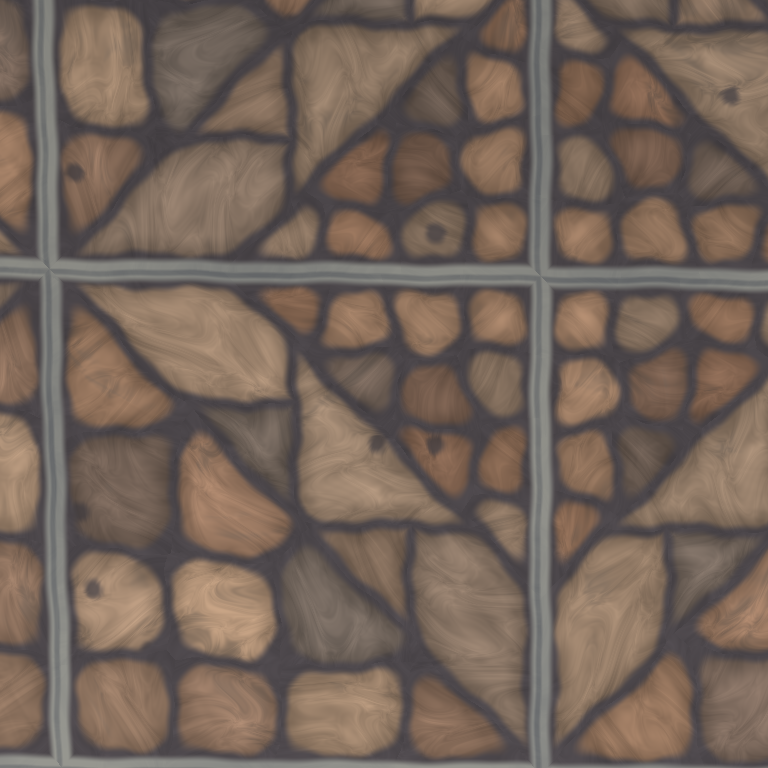
This texture is drawn by a three.js fragment shader. Its source:

```glsl
varying vec2 vUv;

const vec2 CROSSING = vec2(0.704, 0.640);  // where four tiles meet
const float TILE = 0.648;
const float BAND = 0.36;                   // diagonal band, measured along a side
const float GROUT = 0.024;                 // half widths, in tiles
const float JOINT = 0.008;
const float SOFT = 0.012;
const float JITTER = 0.42;
const vec3 TAN = vec3(0.66, 0.55, 0.45);
const vec3 BROWN = vec3(0.52, 0.42, 0.35);
const vec3 RUST = vec3(0.60, 0.43, 0.33);
const vec3 GREY = vec3(0.44, 0.40, 0.37);
const vec3 JOINT_DARK = vec3(0.29, 0.27, 0.285);
const vec3 GROUT_PALE = vec3(0.56, 0.56, 0.535);
const vec3 GROUT_DARK = vec3(0.39, 0.40, 0.41);
const vec3 STAIN = vec3(0.47, 0.52, 0.55);

float hash(vec2 p) {
  p = fract(p * vec2(0.1031, 0.1137) + 0.137);
  p += dot(p, p.yx + 33.33);
  return fract((p.x + p.y) * p.x * 17.31);
}

vec2 hash2(vec2 p) { return vec2(hash(p), hash(p + 57.3)); }

float smin(float a, float b, float k) {
  float h = max(k - abs(a - b), 0.0) / k;
  return min(a, b) - h * h * k * 0.25;
}

// Layered, folded sines, about -1 to 1
float mottle(vec2 p) {
  float sum = 0.0, amp = 0.55;
  for (int i = 0; i < 5; i++) {
    p = mat2(0.8, 0.6, -0.6, 0.8) * p * 1.65 + 1.1 * sin(p.yx * 1.2 + 1.7);
    sum += amp * sin(p.x) * cos(p.y);
    amp *= 0.75;
  }
  return sum;
}

// Pebble centre, kept inside the unit right triangle
vec2 pebbleSeed(vec2 cell, float kind) {
  vec2 s = (cell + 0.5 + JITTER * (hash2(cell + kind * 13.7) - 0.5)) * 0.235;
  return s - 0.5 * max(0.0, s.x + s.y - 0.90);
}

// Rounded cellular pebbles: x = distance to the joint, y = id
vec2 pebbles(vec2 t, float kind, float leg) {
  vec2 nearest = vec2(0.0);
  float best = 9.0, id = 0.0;
  for (int j = 0; j < 4; j++) for (int i = 0; i < 4; i++) {
    if (i + j > 3) continue;
    vec2 s = pebbleSeed(vec2(float(i), float(j)), kind);
    float d = distance(t, s);
    if (d < best) { best = d; nearest = s; id = float(i + 4 * j); }
  }
  vec2 side = t - GROUT / leg;
  float edge = smin(side.x, side.y, 0.07);
  edge = smin(edge, (1.0 - t.x - t.y) * 0.7071, 0.06);
  for (int j = 0; j < 4; j++) for (int i = 0; i < 4; i++) {
    if (i + j > 3) continue;
    vec2 s = pebbleSeed(vec2(float(i), float(j)), kind);
    vec2 gap = s - nearest;
    if (dot(gap, gap) > 0.0001)
      edge = smin(edge, dot(0.5 * (s + nearest) - t, normalize(gap)), 0.06);
  }
  return vec2(edge * leg, id + kind * 20.0);
}

// Five slabs cut square inside the diagonal band
vec2 slabs(vec2 p) {
  float across = p.x + p.y - 1.0;
  float edge = min(across, BAND - across) * 0.7071 - 0.004;
  vec2 rim = min(p, 1.0 - p) - GROUT;
  float cut = abs(p.x - 0.495), id;
  if (p.x < 0.495) {
    cut = min(cut, abs(p.y - 0.735));
    id = p.y > 0.735 ? 0.0 : 1.0;
  } else {
    cut = min(cut, abs(p.y - 0.494));
    if (p.y < 0.494) cut = min(cut, abs(p.x - 0.73));
    id = p.y > 0.494 ? 2.0 : (p.x < 0.73 ? 3.0 : 4.0);
  }
  return vec2(smin(smin(edge, cut, 0.02), min(rim.x, rim.y), 0.02), id + 70.0);
}

void main() {
  // Slightly skewed tile grid, each tile a quarter turn from its neighbours
  vec2 uv = vUv - CROSSING;
  uv = vec2(uv.x / mix(0.962, 1.0, vUv.y), uv.y + 0.015 * uv.x) / TILE;
  vec2 tile = floor(uv), f = fract(uv) - 0.5, odd = mod(tile, 2.0);
  vec2 p = odd.x > 0.5 ? (odd.y > 0.5 ? f : vec2(-f.y, f.x))
                       : (odd.y > 0.5 ? vec2(f.y, -f.x) : -f);
  p += 0.5;

  // Stones
  vec2 w = p + 0.005 * sin(p.yx * 31.0 + 2.0) + 0.002 * sin(p.yx * 83.0);
  float across = w.x + w.y - 1.0, leg = 1.0 - BAND;
  vec2 stone = across < 0.0 ? pebbles(w, 1.0, 1.0)
             : across > BAND ? pebbles((1.0 - w) / leg, 2.0, leg) : slabs(w);
  vec2 key = vec2(stone.y * 3.1, 5.0);
  vec3 color = mix(GREY, TAN, smoothstep(0.0, 0.9, hash(key)));
  color = mix(color, stone.y > 69.0 ? BROWN : RUST, 0.75 * hash(key + 9.0));
  color *= 0.95 + 0.12 * hash(key + tile * 7.0 + 40.0);

  // Grain, blotches and sparse spots
  float turn = 6.283 * hash(key + 21.0);
  vec2 g = mat2(cos(turn), sin(turn), -sin(turn), cos(turn)) * p;
  float grain = mottle(g * vec2(34.0, 16.0) + stone.y);
  float blotch = mottle(uv * 5.0 + 3.0);
  color *= 1.0 + 0.11 * grain + 0.07 * blotch;
  color = mix(color, GREY * 0.9, 0.35 * smoothstep(0.3, 1.1, blotch - grain * 0.4));
  vec2 cell = floor(uv * 7.0), at = 0.3 + 0.4 * hash2(cell + 80.0);
  float spot = length(fract(uv * 7.0) - at) + 0.03 * grain;
  float pick = hash(cell + 31.0);
  color = mix(color, pick > 0.97 ? STAIN : JOINT_DARK,
              step(0.91, pick) * 0.75 * (1.0 - smoothstep(0.06, 0.19, spot)));

  // Rounded rims and dark joints
  color *= mix(0.82, 1.0, smoothstep(JOINT, 0.055, stone.x));
  vec3 joint = JOINT_DARK * (1.0 + 0.08 * grain);
  color = mix(joint, color, smoothstep(JOINT - SOFT * 0.5, JOINT + SOFT, stone.x));

  // Worn grout with a groove
  vec2 line = fract(uv + 0.5) - 0.5;
  bool upright = abs(line.x) < abs(line.y);
  float off = upright ? line.x : line.y;
  float along = upright ? uv.y : uv.x;
  off += 0.002 * sin(along * 19.0) + 0.001 * sin(along * 47.0);
  float groove = 1.0 - smoothstep(0.002, 0.009, abs(off + 0.005));
  float wear = 0.5 + 0.5 * sin(along * 5.0 + uv.x * 3.0) + 0.3 * grain;
  vec3 grout = mix(GROUT_PALE, GROUT_DARK, clamp(0.6 * groove + 0.3 * wear, 0.0, 1.0));
  color = mix(grout, color, smoothstep(GROUT - SOFT, GROUT + SOFT * 0.4, abs(off)));

  color *= mix(1.05, 0.93, vUv.y);
  gl_FragColor = vec4(color, 1.0);
}
```
